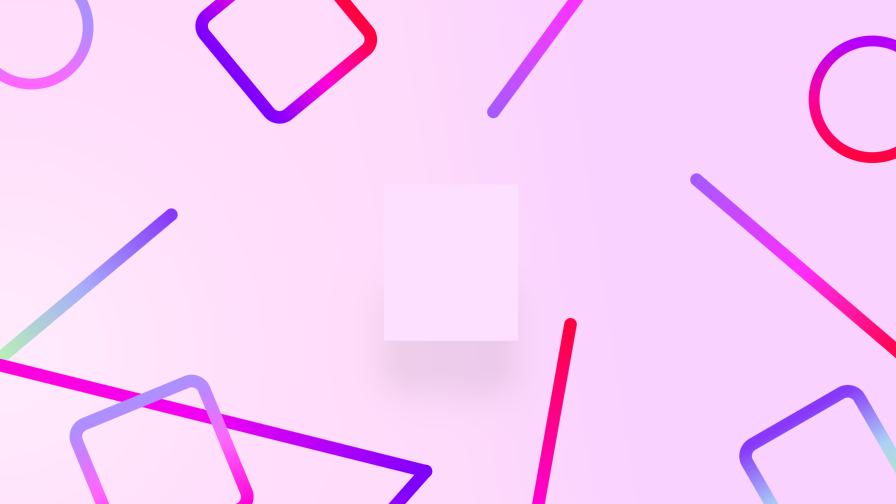
Write a Shadertoy shader that draws this background.

```glsl
// Lengths are fractions of the canvas height
const float STROKE = 0.0125;
const float RING_STROKE = 0.0107;
const float CORNER = 0.027;
const float SHADOW_BLUR = 0.062;
const float SHADOW_STRENGTH = 0.065;

const vec3 BLUSH = vec3(1.0, 0.862, 0.982);
const vec3 LILAC = vec3(0.975, 0.822, 1.0);
const vec3 PALE = vec3(1.0, 0.93, 0.99);
const vec3 PANEL = vec3(0.992, 0.875, 1.0);
const vec3 VIOLET = vec3(0.50, 0.0, 1.0);
const vec3 INDIGO = vec3(0.53, 0.22, 0.98);
const vec3 PURPLE = vec3(0.65, 0.35, 1.0);
const vec3 LAVENDER = vec3(0.68, 0.56, 1.0);
const vec3 SKY = vec3(0.67, 0.82, 0.96);
const vec3 MINT = vec3(0.72, 0.95, 0.70);
const vec3 PINK = vec3(1.0, 0.40, 1.0);
const vec3 ORCHID = vec3(1.0, 0.18, 1.0);
const vec3 MAGENTA = vec3(1.0, 0.0, 0.85);
const vec3 RED = vec3(1.0, 0.0, 0.25);

// Three-stop gradient
vec3 ramp(vec3 a, vec3 b, vec3 c, float t) {
    t = 2.0 * clamp(t, 0.0, 1.0);
    return t < 1.0 ? mix(a, b, t) : mix(b, c, t - 1.0);
}

vec2 rotate(vec2 p, float angle) {
    float c = cos(angle), s = sin(angle);
    return vec2(c * p.x + s * p.y, c * p.y - s * p.x);
}

float boxDistance(vec2 p, vec2 halfSize, float radius) {
    vec2 q = abs(p) - halfSize + radius;
    return length(max(q, 0.0)) + min(max(q.x, q.y), 0.0) - radius;
}

float along(vec2 p, vec2 a, vec2 b) {
    return clamp(dot(p - a, b - a) / dot(b - a, b - a), 0.0, 1.0);
}

float lineDistance(vec2 p, vec2 a, vec2 b) {
    return length(p - mix(a, b, along(p, a, b)));
}

void paint(inout vec3 color, vec3 ink, float d) {
    float aa = 0.75 / iResolution.y;
    color = mix(color, ink, 1.0 - smoothstep(-aa, aa, d));
}

void bar(inout vec3 color, vec2 p, vec2 a, vec2 b, vec3 c0, vec3 c1, vec3 c2) {
    paint(color, ramp(c0, c1, c2, along(p, a, b)), lineDistance(p, a, b) - STROKE);
}

// Gradient runs from the bottom of the ring to its top
void ring(inout vec3 color, vec2 p, float radius, vec3 c0, vec3 c1, vec3 c2) {
    float t = 0.5 + 0.5 * p.y / radius;
    paint(color, ramp(c0, c1, c2, t), abs(length(p) - radius) - RING_STROKE);
}

// Gradient runs along the given axis of the turned square
void frame(inout vec3 color, vec2 p, float halfSize, float angle, vec2 axis,
           vec3 c0, vec3 c1, vec3 c2) {
    vec2 q = rotate(p, angle);
    float t = 0.5 + 0.5 * dot(q, axis) / halfSize;
    float d = abs(boxDistance(q, vec2(halfSize), CORNER)) - STROKE;
    paint(color, ramp(c0, c1, c2, t), d);
}

void mainImage(out vec4 fragColor, in vec2 fragCoord) {
    vec2 p = fragCoord / iResolution.y;

    // Soft backdrop with a pale glow at the left
    vec3 color = mix(BLUSH, LILAC, smoothstep(0.65, 1.35, p.x + 0.15 * (p.y - 0.5)));
    color = mix(color, PALE, 0.8 * exp(-6.0 * dot(p - vec2(0.0, 0.3), p - vec2(0.0, 0.3))));

    // Centre panel and its shadow
    float shade = max(boxDistance(p - vec2(0.89, 0.325), vec2(0.085, 0.06), 0.02), 0.0);
    color *= 1.0 - SHADOW_STRENGTH * exp(-pow(shade / SHADOW_BLUR, 2.0));
    paint(color, PANEL, boxDistance(p - vec2(0.8947, 0.479), vec2(0.1331, 0.155), 0.001));

    // Rings
    ring(color, p - vec2(0.0625, 0.9456), 0.1123, PINK, LAVENDER, LAVENDER);
    ring(color, p - vec2(1.731, 0.803), 0.1157, RED, vec3(1.0, 0.0, 0.6), vec3(0.7, 0.0, 1.0));

    // Bars
    bar(color, p, vec2(0.979, 0.778), vec2(1.157, 1.02), PURPLE, vec3(0.87, 0.27, 1.0), ORCHID);
    bar(color, p, vec2(0.340, 0.574), vec2(-0.01, 0.281), INDIGO, vec3(0.66, 0.68, 0.99), MINT);
    bar(color, p, vec2(1.132, 0.3565), vec2(1.065, -0.0185), RED, vec3(1.0, 0.0, 0.55), MAGENTA);
    bar(color, p, vec2(1.382, 0.6435), vec2(1.794, 0.2917), PURPLE, ORCHID, RED);

    // Long wedge
    vec2 tip = vec2(0.845, 0.065);
    bar(color, p, tip, vec2(0.775, -0.014), VIOLET, VIOLET, vec3(0.6, 0.0, 1.0));
    bar(color, p, vec2(-0.02, 0.2805), tip, MAGENTA, vec3(0.95, 0.0, 0.95), VIOLET);

    // Turned frames
    frame(color, p - vec2(0.568, 0.935), 0.127, 0.691, vec2(1.0, 0.0), VIOLET, MAGENTA, RED);
    frame(color, p - vec2(0.3206, 0.074), 0.1366, 0.39, vec2(0.0, -1.0), LAVENDER, PINK, MAGENTA);
    frame(color, p - vec2(1.645, 0.058), 0.1285, 0.5236, vec2(0.0, -1.0), INDIGO, SKY, MINT);

    fragColor = vec4(color, 1.0);
}
```
